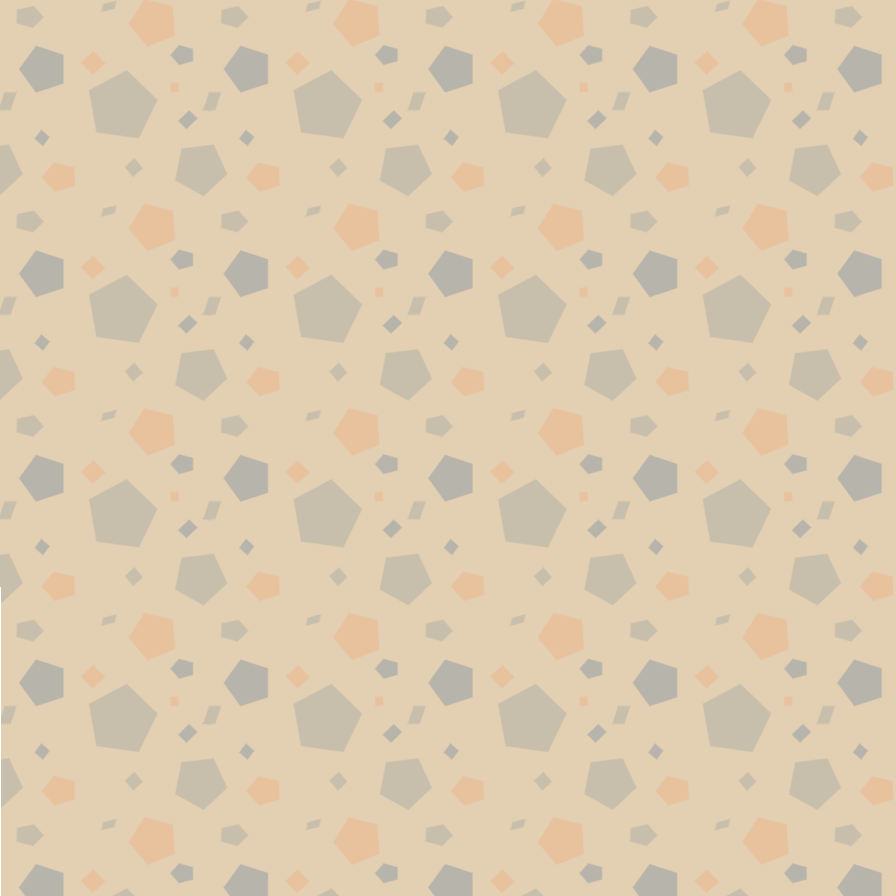
This pattern is drawn by a three.js fragment shader. Its source:

```glsl
// Terrazzo of flat sage, peach and grey chips on a sand ground.
// One square tile of stretched, leaning regular polygons repeats 4.38 times
// across and down; each chip wraps around the tile borders.
varying vec2 vUv;

// Coverage of one chip in tile units, y pointing down.
// turn is the clockwise angle in degrees from up to a corner.
float chip(vec2 p, vec2 center, vec2 size, float sides, float turn, float lean, float edge) {
  vec2 q = fract(p - center + 0.5) - 0.5;
  q.x += lean * q.y;
  q /= size;
  float sector = 6.28319 / sides;
  float angle = mod(atan(q.x, -q.y) - radians(turn), sector) - 0.5 * sector;
  float d = length(q) * cos(angle) - cos(0.5 * sector);
  return smoothstep(edge, -edge, d * min(size.x, size.y));
}

void main() {
  vec2 p = vec2(vUv.x, 1.0 - vUv.y) * 4.38;
  float e = max(0.7 * fwidth(p.x), 0.005);

  // Sage chips
  float sage = chip(p, vec2(0.595, 0.519), vec2(0.178), 5.0, 8.0, 0.0, e);
  sage = max(sage, chip(p, vec2(0.979, 0.825), vec2(0.135), 5.0, 29.0, 0.0, e));
  sage = max(sage, chip(p, vec2(0.141, 0.082), vec2(0.073, 0.056), 5.0, 20.0, 0.0, e));
  sage = max(sage, chip(p, vec2(0.654, 0.819), vec2(0.044, 0.046), 4.0, 4.0, 0.0, e));
  sage = max(sage, chip(p, vec2(0.037, 0.495), vec2(0.042, 0.062), 4.0, 45.0, 0.34, e));
  sage = max(sage, chip(p, vec2(0.532, 0.031), vec2(0.040, 0.030), 4.0, 23.0, 0.77, e));

  // Small spur on the leaning chip, in the second column only
  float secondColumn = step(abs(p.x - 1.0), 0.2);
  sage = max(sage, secondColumn * chip(p, vec2(0.012, 0.528), vec2(0.025), 3.0, 10.0, 0.0, e));

  // Peach chips
  float peach = chip(p, vec2(0.751, 0.109), vec2(0.122), 5.0, 50.0, 0.0, e);
  peach = max(peach, chip(p, vec2(0.293, 0.865), vec2(0.089, 0.075), 5.0, 52.0, 0.0, e));
  peach = max(peach, chip(p, vec2(0.455, 0.308), vec2(0.059, 0.057), 4.0, 2.0, 0.0, e));
  peach = max(peach, chip(p, vec2(0.853, 0.428), vec2(0.027, 0.031), 4.0, 40.0, 0.0, e));

  // Grey chips
  float grey = chip(p, vec2(0.213, 0.338), vec2(0.120), 5.0, 54.0, 0.0, e);
  grey = max(grey, chip(p, vec2(0.894, 0.269), vec2(0.061, 0.051), 5.0, 54.0, 0.0, e));
  grey = max(grey, chip(p, vec2(0.918, 0.585), vec2(0.046), 4.0, -8.0, 0.29, e));
  grey = max(grey, chip(p, vec2(0.206, 0.674), vec2(0.037, 0.040), 4.0, -6.0, 0.0, e));

  vec3 color = vec3(0.89, 0.81, 0.70);
  color = mix(color, vec3(0.78, 0.75, 0.67), sage);
  color = mix(color, vec3(0.91, 0.755, 0.615), peach);
  color = mix(color, vec3(0.715, 0.705, 0.67), grey);

  // Worn white sliver low on the left border
  float sliver = step(vUv.x, 0.0013) * step(vUv.y, 0.345);
  gl_FragColor = vec4(mix(color, vec3(1.0), sliver), 1.0);
}
```
